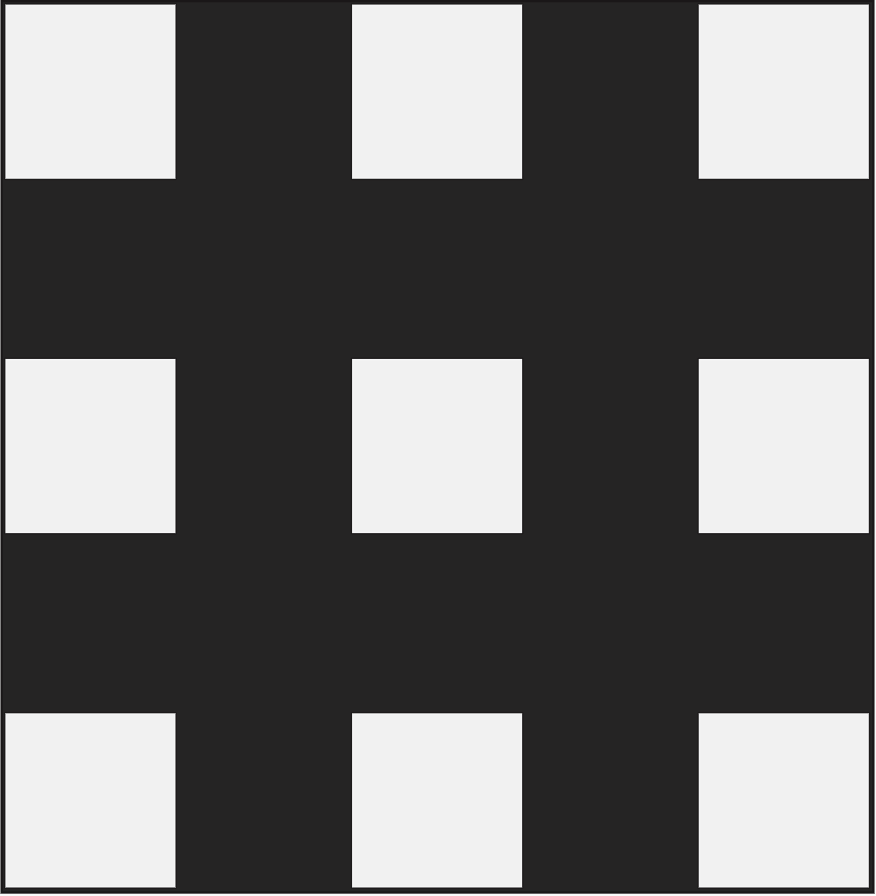
This pattern is drawn by a Shadertoy shader. Its source:

```glsl
// Three by three grid of pale squares on a charcoal sheet with a thin dark border.

const vec3 CHARCOAL = vec3(0.147, 0.140, 0.142);
const vec3 PALE     = vec3(0.945, 0.945, 0.947);
const vec3 INK      = vec3(0.070, 0.060, 0.065);
const vec3 PAPER    = vec3(0.980);

// All lengths are fractions of the canvas height.
const vec2 GRID_CENTER = vec2(-0.0010, 0.0022);
const vec2 PITCH       = vec2(0.3869, 0.3955);
const vec2 SQUARE_HALF = vec2(0.0949, 0.0972);
const vec2 SHEET_MIN   = vec2(-0.4883, -0.4974);
const vec2 SHEET_MAX   = vec2(0.4872, 0.5000);
const float BORDER_WIDTH = 0.0026;
const float RIM_WIDTH    = 0.0016;

float boxDistance(vec2 p, vec2 halfSize) {
    vec2 q = abs(p) - halfSize;
    return length(max(q, 0.0)) + min(max(q.x, q.y), 0.0);
}

// Offset from the nearest cell centre, limited to three cells each way.
vec2 gridOffset(vec2 p, vec2 pitch) {
    return p - pitch * clamp(round(p / pitch), -1.0, 1.0);
}

// Coverage of the region where the distance is negative.
float coverage(float d, float pixel) {
    return clamp(0.5 - d / pixel, 0.0, 1.0);
}

void mainImage(out vec4 fragColor, in vec2 fragCoord) {
    float pixel = 1.0 / iResolution.y;
    vec2 p = (fragCoord - 0.5 * iResolution.xy) * pixel;

    // Sheet and its dark border
    vec2 sheetCenter = 0.5 * (SHEET_MIN + SHEET_MAX);
    float sheet = boxDistance(p - sheetCenter, 0.5 * (SHEET_MAX - SHEET_MIN));
    float border = coverage(-sheet - BORDER_WIDTH, pixel);
    vec3 color = mix(CHARCOAL, INK, 0.6 * border);

    // Squares with a faint dark outline and a bright inner rim
    float square = boxDistance(gridOffset(p - GRID_CENTER, PITCH), SQUARE_HALF);
    color = mix(color, INK, 0.5 * coverage(square - RIM_WIDTH, pixel));
    float rim = coverage(-square - RIM_WIDTH, pixel);
    vec3 fill = mix(PALE, PAPER, 0.6 * rim);
    color = mix(color, fill, coverage(square, pixel));

    // Pale margin left along the right and bottom
    color = mix(PAPER, color, coverage(sheet, pixel));
    fragColor = vec4(color, 1.0);
}
```
